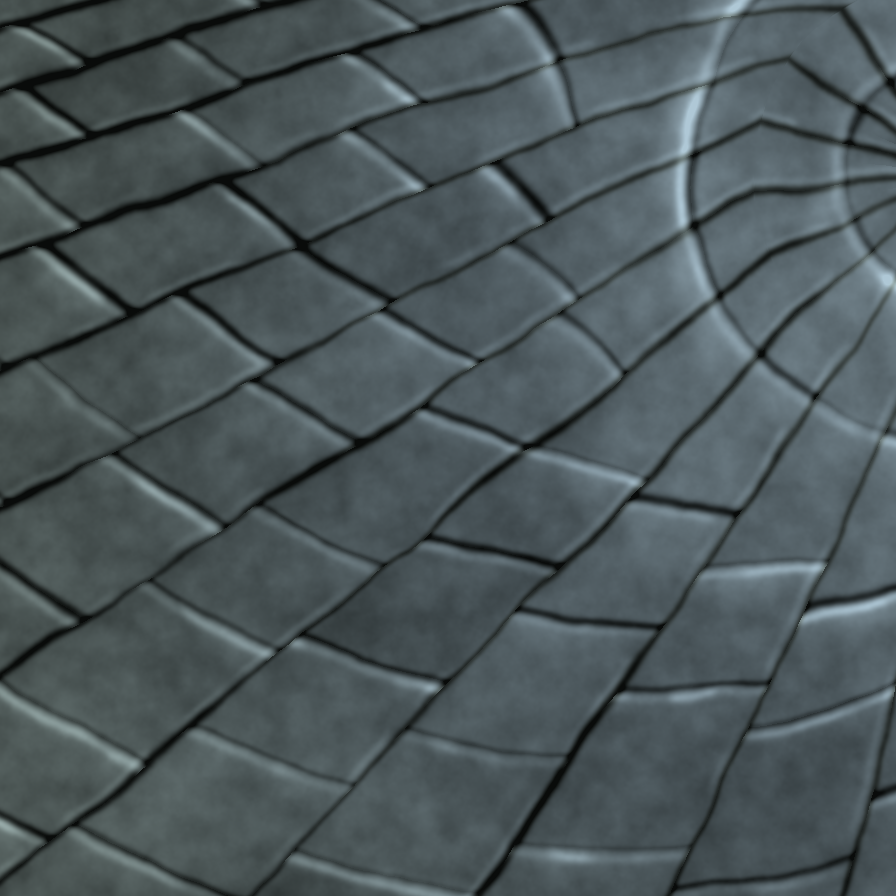
Reproduce this texture procedurally as a Shadertoy shader.

```glsl
// Weathered grey-blue hide: curved strips fan from a hub, split into scales by tilted joints.

const vec2 HUB = vec2(1.068, 0.805);
const float FIRST_RING = 0.124;
const float RING_STEP = 0.172;
const vec3 SHADOW = vec3(0.18, 0.21, 0.22);
const vec3 SHEEN = vec3(0.62, 0.71, 0.76);
const vec3 OLIVE = vec3(1.0, 0.985, 0.91);

float hash(vec2 p) {
    vec3 q = fract(vec3(p.xyx) * 0.1031);
    q += dot(q, q.yzx + 33.33);
    return fract((q.x + q.y) * q.z);
}

float noise(vec2 p) {
    vec2 i = floor(p), f = fract(p);
    f = f * f * (3.0 - 2.0 * f);
    return mix(mix(hash(i), hash(i + vec2(1, 0)), f.x),
               mix(hash(i + vec2(0, 1)), hash(i + vec2(1, 1)), f.x), f.y);
}

float fbm(vec2 p) {
    float sum = 0.0, gain = 0.5;
    for (int i = 0; i < 4; i++) {
        sum += gain * noise(p);
        p = mat2(1.6, 1.2, -1.2, 1.6) * p + 7.3;
        gain *= 0.5;
    }
    return sum / 0.9375;
}

// Soft line profile
float ridge(float d, float width) {
    d /= width;
    return exp(-d * d);
}

// Continuous strip number: twisted angle around the hub, whole at each long seam
float stripAt(vec2 p) {
    vec2 v = HUB - p;
    float u = min(0.293 / length(v), 1.3);
    float start = 21.0 - 58.0 * u;
    float spread = 2.2 + 13.8 * u;
    float bend = 0.58 * (1.0 - u);
    float angle = degrees(atan(v.y, v.x)) - start;
    return 2.0 * angle / (spread + sqrt(max(spread * spread + 4.0 * bend * angle, 0.5)));
}

// Signed distance to the nearest long seam
float seamDistance(vec2 p, float strip) {
    vec2 e = vec2(0.002, 0.0);
    vec2 slope = vec2(stripAt(p + e.xy), stripAt(p + e.yx)) - strip;
    return (strip - round(strip)) * e.x / max(length(slope), 1e-4);
}

// Signed distance to the nearest cross joint (x), ring number (y), scale number (z)
vec3 jointAt(float radius, float strip) {
    float id = floor(strip);
    float loose = smoothstep(0.3, 0.5, radius);
    float tilt = 0.09 * smoothstep(0.3, 0.6, radius);
    float q = (radius - FIRST_RING + tilt * (fract(strip) - 0.5)) / RING_STEP;
    q += loose * 0.3 * (hash(vec2(id + 20.0, 3.0)) - 0.5);
    float ring = max(round(q), 0.0);
    float offset = q - ring - loose * 0.3 * (hash(vec2(id + 31.0, ring)) - 0.5);
    return vec3(offset * RING_STEP * 0.85, ring, ring + step(0.0, offset));
}

void mainImage(out vec4 fragColor, in vec2 fragCoord) {
    vec2 uv = fragCoord / iResolution.xy;
    vec2 warp = vec2(fbm(uv * 9.0), fbm(uv * 9.0 + 41.0)) - 0.5;
    vec2 p = uv + 0.018 * warp;
    float radius = length(HUB - p);
    float strip = stripAt(p);
    float id = floor(strip);
    float seam = seamDistance(p, strip);
    vec3 joint = jointAt(radius, strip);

    // Broad light, mottling, grain and a tint per scale
    float cloud = fbm(uv * 7.0 + 11.0);
    float grain = fbm(uv * 42.0);
    float light = mix(0.22, 0.42, smoothstep(0.85, 0.12, radius));
    light += 0.26 * (cloud - 0.5) + 0.24 * (grain - 0.5);
    light += 0.09 * (hash(vec2(id + 50.0, joint.z)) - 0.5);
    light += 0.05 * smoothstep(0.0, 0.04, abs(seam)) - 0.03;

    // Worn highlights on the outer lip of each joint
    float wear = smoothstep(0.25, 0.7, noise(uv * 22.0 + 5.0));
    float shine = mix(0.35, 1.0, hash(vec2(id + 70.0, joint.y)));
    float near = smoothstep(0.75, 0.2, radius);
    float lip = ridge(joint.x - 0.010, 0.006) * 0.55;
    lip += ridge(joint.x - 0.016, 0.020) * mix(0.10, 0.32, near);
    light += lip * shine * mix(0.45, 1.0, wear);

    // Pale upper edge and dark core of the long seams
    float seamWear = smoothstep(0.2, 0.75, noise(uv * 6.0 + 23.0));
    light += 0.16 * ridge(seam + 0.009, 0.005) * wear;
    float seamDark = ridge(seam, mix(0.0035, 0.0055, seamWear));
    light -= seamDark * mix(0.28, 0.58, seamWear);

    // Dark core of the joints, some nearly closed
    float cut = hash(vec2(id + 90.0, joint.y + 4.0));
    light -= ridge(joint.x, mix(0.003, 0.0055, cut)) * mix(0.12, 0.62, cut);

    // Colour ramp, olive towards the upper left and inside the seams
    vec3 color = mix(SHADOW, SHEEN, clamp(light, -0.33, 1.15));
    float olive = smoothstep(0.55, 1.2, radius + 0.3 * (uv.y - 0.5));
    color *= mix(vec3(1.0), OLIVE, max(olive, 0.8 * seamDark));
    fragColor = vec4(color, 1.0);
}
```
